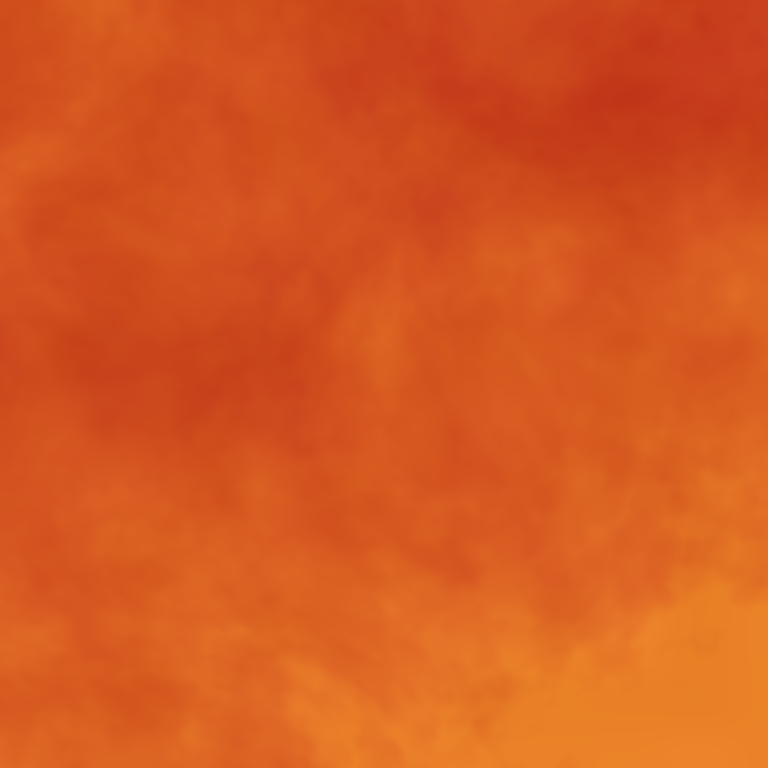
Reproduce this texture procedurally as a three.js fragment shader.

```glsl
// Soft mottled orange surface: a broad heat field, dark red at the upper right
// and amber along the bottom, is broken up by layered value noise.
// The resulting heat is mapped through a five-colour ramp.
varying vec2 vUv;

const vec3 RED    = vec3(0.76, 0.21, 0.10);
const vec3 RUST   = vec3(0.79, 0.27, 0.11);
const vec3 ORANGE = vec3(0.83, 0.33, 0.12);
const vec3 WARM   = vec3(0.87, 0.40, 0.14);
const vec3 AMBER  = vec3(0.92, 0.51, 0.16);

const int   OCTAVES = 5;
const float BLOTCH_FREQUENCY = 4.3;   // largest blotches across the canvas
const float BLOTCH_GAIN = 0.66;       // strength kept by each finer octave
const float BLOTCH_CONTRAST = 0.17;
const float WARP_AMOUNT = 0.05;
const float SHADE_VARIATION = 0.012;  // brightness drift apart from the ramp

const float BASE_HEAT = 0.44;
const float BOTTOM_GLOW = 0.34;
const float RIGHT_GLOW = 0.21;
const float CORNER_SHADE = 0.37;

float hash(vec2 p) {
  vec3 q = fract(vec3(p.xyx) * 0.1031);
  q += dot(q, q.yzx + 33.33);
  return fract((q.x + q.y) * q.z);
}

float valueNoise(vec2 p) {
  vec2 cell = floor(p);
  vec2 f = fract(p);
  f = f * f * f * (f * (f * 6.0 - 15.0) + 10.0);
  float low = mix(hash(cell), hash(cell + vec2(1.0, 0.0)), f.x);
  float high = mix(hash(cell + vec2(0.0, 1.0)), hash(cell + vec2(1.0)), f.x);
  return mix(low, high, f.y) * 2.0 - 1.0;
}

// Turned octaves hide the lattice
float mottling(vec2 p) {
  mat2 turn = mat2(0.8, 0.6, -0.6, 0.8);
  float sum = 0.0;
  float strength = 1.0;
  for (int i = 0; i < OCTAVES; i++) {
    sum += strength * valueNoise(p);
    p = turn * p * 1.95 + vec2(17.3, 9.1);
    strength *= BLOTCH_GAIN;
  }
  return sum;
}

// Large-scale light and dark areas
float broadHeat(vec2 p) {
  float bottom = 1.0 - smoothstep(0.0, 0.5, p.y);
  float right = smoothstep(0.55, 1.0, p.x) * (1.0 - smoothstep(0.55, 0.85, p.y));
  float corner = smoothstep(0.35, 1.0, p.x) * smoothstep(0.62, 0.95, p.y);
  return BASE_HEAT + BOTTOM_GLOW * bottom + RIGHT_GLOW * right - CORNER_SHADE * corner;
}

vec3 heatColor(float heat) {
  float t = clamp(heat, 0.0, 1.0) * 4.0;
  vec3 color = mix(RED, RUST, clamp(t, 0.0, 1.0));
  color = mix(color, ORANGE, clamp(t - 1.0, 0.0, 1.0));
  color = mix(color, WARM, clamp(t - 2.0, 0.0, 1.0));
  return mix(color, AMBER, clamp(t - 3.0, 0.0, 1.0));
}

void main() {
  // Bend the broad areas so their borders wander
  vec2 warp = vec2(valueNoise(vUv * 3.1 + 41.0), valueNoise(vUv * 3.1 + 73.0));
  vec2 p = vUv + WARP_AMOUNT * warp;

  float blotches = mottling(p * BLOTCH_FREQUENCY + 5.7);
  float heat = broadHeat(p) + BLOTCH_CONTRAST * blotches;
  vec3 color = heatColor(heat);
  color += SHADE_VARIATION * valueNoise(vUv * 11.0 + 29.0);

  gl_FragColor = vec4(color, 1.0);
}
```
